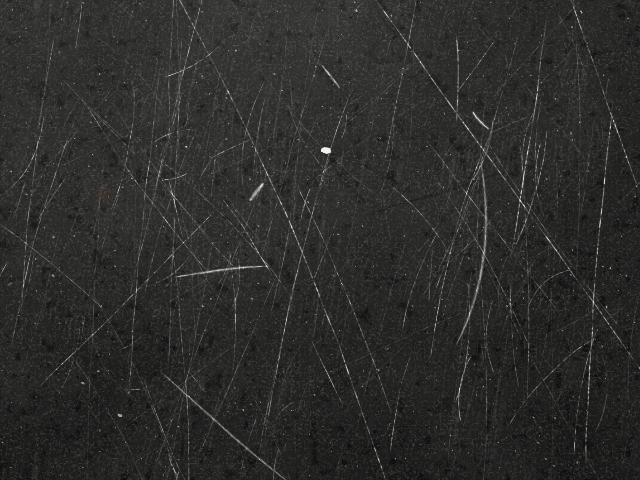
Give the GLSL for this texture, as a Shadertoy shader.

```glsl
// Worn dark metal plate: a dim, uneven sheen with fine grain, covered in
// hairline scratches, a few bold gouges and dust. Scratches are bowed segments
// scattered in loose bundles, each family with its own main direction.

#define BASE_TONE 0.118
#define SHEEN 0.095
#define GRAIN 0.120
#define BRUSHING 0.085
#define HAIR_WIDTH 0.0009
#define HAIR_GAIN 0.52
#define GOUGE_GAIN 0.55
#define DUST_GAIN 0.42
#define METAL_TINT vec3(1.0, 1.006, 0.982)

float hash1(vec2 p) {
    vec3 q = fract(p.xyx * 0.1031);
    q += dot(q, q.yzx + 33.33);
    return fract((q.x + q.y) * q.z);
}

vec4 hash4(float n) {
    vec4 q = fract(n * vec4(0.1031, 0.1030, 0.0973, 0.1099));
    q += dot(q, q.wzxy + 33.33);
    return fract((q.xxyz + q.yzzw) * q.zywx);
}

float noise(vec2 p) {
    vec2 i = floor(p), f = fract(p);
    f = f * f * (3.0 - 2.0 * f);
    vec2 e = vec2(0.0, 1.0);
    return mix(mix(hash1(i), hash1(i + e.yx), f.x),
               mix(hash1(i + e.xy), hash1(i + e.yy), f.x), f.y);
}

float fbm(vec2 p) {
    float sum = 0.0, amp = 0.5;
    for (int i = 0; i < 4; i++) {
        sum += amp * noise(p);
        p = p * 2.03 + 17.3;
        amp *= 0.5;
    }
    return sum;
}

// Thin, slightly wandering and broken line from a to b, bowed to its right
float scratch(vec2 p, vec2 a, vec2 b, float bow, float width) {
    vec2 dir = b - a, q = p - a;
    float len = length(dir);
    dir /= len;
    float along = dot(q, dir), t = along / len, arch = 4.0 * t * (1.0 - t);
    float side = q.x * dir.y - q.y * dir.x - bow * arch;
    if (t < 0.0 || t > 1.0 || abs(side) > 0.01) return 0.0;
    float seed = floor(a.x * 911.0) + floor(a.y * 577.0);
    side += (noise(vec2(along * 14.0, seed)) - 0.5) * 0.003;
    float bold = smoothstep(0.0015, 0.0022, width);
    float soft = max(width * mix(1.0, 0.5 + 0.5 * arch, bold), 0.5 / iResolution.y);
    float ends = smoothstep(0.0, 0.08, t) * smoothstep(1.0, 0.9, t);
    float flecks = 0.1 + 1.3 * noise(vec2(along * 240.0, seed + 31.0));
    float broken = (0.25 + 0.9 * noise(vec2(along * 35.0, seed + 9.0))) * flecks;
    float rough = 0.4 + 0.75 * noise(vec2(along * 200.0, side * 600.0 + seed));
    return exp(-side * side / (soft * soft)) * min(width / soft, 1.0) * ends * mix(broken, rough, bold);
}

// A family of random scratches in bundles of four, angles in degrees
float scatter(vec2 p, int count, float seed, float angle, float spread, float size) {
    float sum = 0.0;
    for (int i = 0; i < count; i++) {
        vec4 h = hash4(seed + float(i) * 1.37), g = hash4(seed + 400.0 + float(i) * 2.11);
        vec4 bundle = hash4(seed + 900.0 + float(i / 4) * 3.73);
        float swing = bundle.z + bundle.w - 1.0 + 0.5 * (h.z + h.w - 1.0);
        float turn = radians(angle + swing * spread);
        vec2 reach = vec2(cos(turn), sin(turn)) * size * (0.1 + 0.42 * g.x * g.x);
        vec2 mid = mix(bundle.xy, h.xy, vec2(0.25, 0.6)) * vec2(1.5, 1.15) - 0.08;
        float strength = 0.14 + 1.0 * g.y * g.y * g.y;
        sum += strength * scratch(p, mid - reach, mid + reach,
                                  (g.z - 0.5) * 0.06 * size, HAIR_WIDTH * (0.7 + 0.6 * g.w));
    }
    return sum;
}

// Random ragged flecks of varied strength, at most one per grid cell
float specks(vec2 p, float cells, float share, float radius, float seed) {
    vec2 cell = floor(p * cells);
    vec4 h = hash4(cell.x + cell.y * 61.7 + seed);
    vec2 d = (fract(p * cells) - 0.25 - 0.5 * h.xy) / cells;
    d.x = d.x * (0.7 + h.x) + d.y * (h.y - 0.5);
    float r = radius * (0.4 + h.w), edge = max(0.0006, 0.5 / iResolution.y);
    float far = length(d) + radius * (noise(p * 300.0) - 0.5);
    return step(h.z, share) * (0.3 + 0.9 * h.y) * (1.0 - smoothstep(r - edge, r + edge, far));
}

void mainImage(out vec4 fragColor, in vec2 fragCoord) {
    vec2 p = fragCoord / iResolution.y;

    // Uneven sheen, grain and patchy steep brushing
    vec2 fromGlow = (p - vec2(0.42, 1.0)) * vec2(0.9, 1.15);
    float tone = BASE_TONE + SHEEN * exp(-2.0 * dot(fromGlow, fromGlow));
    tone += 0.07 * (fbm(p * 4.0) - 0.45);
    float grain = noise(p * 380.0);
    tone += GRAIN * (grain * grain * grain - 0.17) * (0.4 + 1.2 * fbm(p * 24.0));
    vec2 brushed = vec2(p.x - 0.17 * p.y + 0.05 * noise(p * 2.5), p.y);
    float streak = smoothstep(0.55, 1.0, noise(brushed * vec2(280.0, 6.0)));
    tone += BRUSHING * streak * noise(p * 150.0) * smoothstep(0.25, 0.7, fbm(p * 6.0 + 8.0));
    tone -= 0.06 * smoothstep(0.55, 0.8, fbm(p * 55.0 + 50.0));

    // Hairlines: steep, falling, shallow and short stray ones
    float hair = scatter(p, 128, 11.0, 80.0, 15.0, 0.75);
    hair += scatter(p, 40, 140.0, -58.0, 18.0, 0.75);
    hair += scatter(p, 40, 260.0, 35.0, 24.0, 0.6);
    hair += scatter(p, 72, 370.0, 70.0, 80.0, 0.16);

    // Long cuts across the plate and bold gouges
    float cuts = scratch(p, vec2(0.34, 1.06), vec2(0.82, -0.06), -0.035, 0.0013);
    cuts += scratch(p, vec2(0.74, 1.06), vec2(1.40, 0.14), 0.0, 0.0013);
    cuts += scratch(p, vec2(1.22, 0.02), vec2(1.28, 0.80), -0.01, 0.0013);
    cuts += scratch(p, vec2(1.06, 0.45), vec2(1.14, 0.98), 0.005, 0.0013);
    cuts += scratch(p, vec2(1.17, 1.05), vec2(1.34, 0.58), 0.0, 0.0012);
    cuts += scratch(p, vec2(0.95, 0.74), vec2(0.95, 0.93), 0.005, 0.0014);
    cuts += 0.9 * scratch(p, vec2(0.945, 0.27), vec2(1.0, 0.67), 0.035, 0.0026);
    cuts += 1.1 * scratch(p, vec2(0.36, 0.42), vec2(0.56, 0.445), -0.004, 0.0022);
    cuts += 0.8 * scratch(p, vec2(0.33, 0.23), vec2(0.62, -0.02), 0.004, 0.0021);
    cuts += 1.2 * scratch(p, vec2(0.67, 0.865), vec2(0.71, 0.815), 0.0, 0.0022);
    cuts += 1.2 * scratch(p, vec2(0.985, 0.77), vec2(1.02, 0.73), 0.003, 0.0025);
    cuts += 1.2 * scratch(p, vec2(0.52, 0.58), vec2(0.55, 0.62), 0.0, 0.0036);
    tone -= 0.05 * scratch(p, vec2(0.76, 0.55), vec2(1.08, 0.65), 0.0, 0.003);

    // Light dust, dark pits and one ragged chip
    float dust = specks(p, 60.0, 0.20, 0.0011, 5.0) + specks(p, 13.0, 0.12, 0.0026, 71.0);
    tone -= 0.08 * specks(p, 40.0, 0.14, 0.0022, 203.0);
    float chip = length((p - vec2(0.68, 0.686)) * vec2(0.7, 1.0)) + 0.005 * (noise(p * 200.0) - 0.5);
    chip = 1.0 - smoothstep(0.0055, 0.0075, chip);

    tone = max(tone, 0.06) + HAIR_GAIN * hair + GOUGE_GAIN * cuts + DUST_GAIN * dust;
    vec3 color = min(tone, 0.85) * METAL_TINT;
    float rust = smoothstep(0.03, 0.0, length(p - vec2(0.214, 0.592))) * noise(p * 110.0);
    color += rust * vec3(0.08, 0.01, -0.02);
    fragColor = vec4(mix(color, vec3(0.94), chip), 1.0);
}
```
